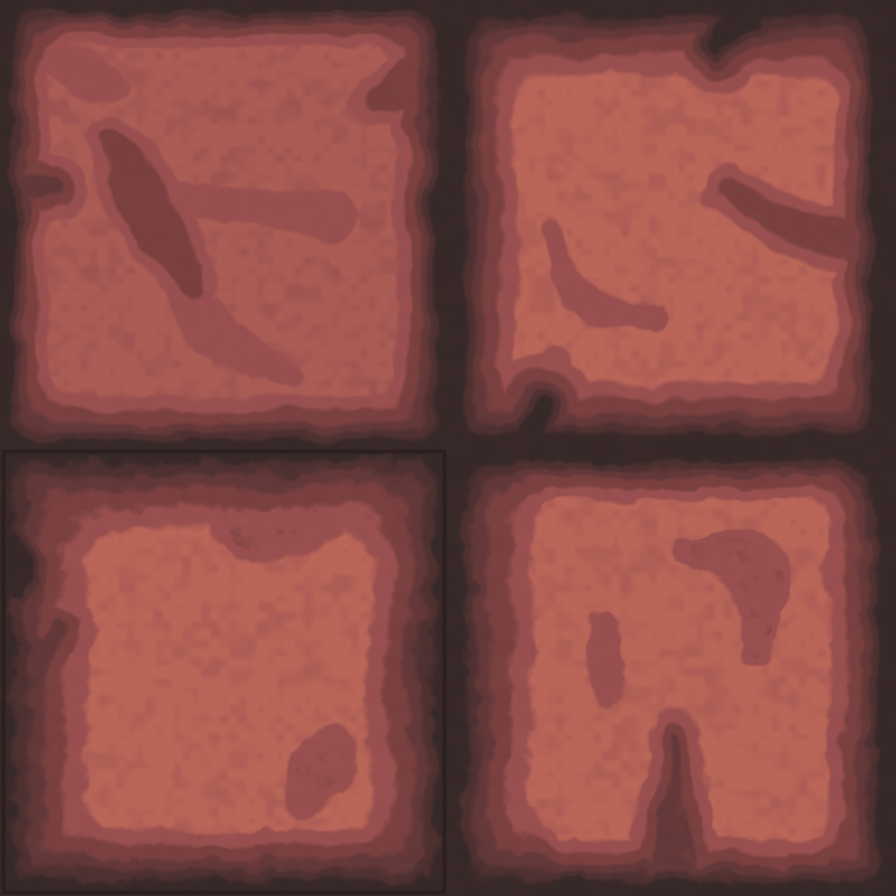
Write a WebGL 2 fragment shader that draws this texture.

```glsl
#version 300 es
precision highp float;
// Two by two worn red clay tiles set in dark joints. Each tile is a height
// between an outer and an inner box, lowered by tapered scratches and chips,
// then coloured through soft steps. All noise wraps at the canvas edges.

uniform vec2 u_resolution;
out vec4 fragColor;

const vec3 JOINT = vec3(0.22, 0.16, 0.16);
const vec3 RIM   = vec3(0.31, 0.19, 0.19);
const vec3 EDGE  = vec3(0.39, 0.22, 0.22);
const vec3 BEVEL = vec3(0.48, 0.25, 0.25);
const vec3 CLAY  = vec3(0.60, 0.31, 0.31);
const vec3 FACE  = vec3(0.73, 0.40, 0.345);

float hash(vec2 c) {
  return fract(sin(dot(c, vec2(127.1, 311.7))) * 43758.5);
}

// Value noise over the unit square, repeating after "period" cells.
float noise(vec2 p, float period, float seed) {
  vec2 g = p * period, c = floor(g), f = fract(g);
  f = f * f * (3.0 - 2.0 * f);
  vec2 c0 = mod(c, period) + seed, c1 = mod(c + 1.0, period) + seed;
  return mix(mix(hash(c0), hash(vec2(c1.x, c0.y)), f.x),
             mix(hash(vec2(c0.x, c1.y)), hash(c1), f.x), f.y);
}

float fbm(vec2 p, float period, float seed) {
  float sum = 0.0, gain = 0.5;
  for (int i = 0; i < 3; i++) {
    sum += gain * (noise(p, period, seed) - 0.5);
    period *= 2.0;
    gain *= 0.5;
  }
  return sum;
}

// Rounded box; "b" holds left, bottom, right, top.
float box(vec2 p, vec4 b, float r) {
  vec2 d = abs(p - 0.5 * (b.xy + b.zw)) - 0.5 * (b.zw - b.xy) + r;
  return length(max(d, 0.0)) + min(max(d.x, d.y), 0.0) - r;
}

// Zero at the outer box, one at the inner box.
float slab(vec2 p, vec4 outer, vec4 inner) {
  float o = box(p, outer, 0.06), i = box(p, inner, 0.06);
  return o / min(o - i, -0.01);
}

// Cuts a stroke from a to b down to "level".
// "shape" holds the radius at start, middle and end, then the bend.
float cut(float h, vec2 p, vec2 a, vec2 b, vec4 shape, float level) {
  vec2 d = b - a;
  float t = clamp(dot(p - a, d) / dot(d, d), 0.0, 1.0);
  float belly = 4.0 * t * (1.0 - t);
  vec2 centre = a + d * t + vec2(-d.y, d.x) * shape.w * belly;
  float radius = mix(shape.x, shape.z, t)
               + belly * (shape.y - 0.5 * (shape.x + shape.z));
  return min(h, level + 10.0 * max(length(p - centre) - radius, 0.0));
}

// Height of one tile with its own margins and damage.
float tileHeight(vec2 q, vec2 cell) {
  float h;
  if (cell.y > 0.5 && cell.x < 0.5) {
    h = slab(q, vec4(0.03, 0.02, 0.97, 0.975), vec4(0.12, 0.125, 0.87, 0.895));
    h = cut(h, q, vec2(0.25, 0.69), vec2(0.42, 0.37), vec4(0.005, 0.045, 0.015, 0.0), 0.45);
    h = cut(h, q, vec2(0.36, 0.56), vec2(0.74, 0.51), vec4(0.03, 0.02, 0.035, 0.0), 0.72);
    h = cut(h, q, vec2(0.38, 0.38), vec2(0.66, 0.16), vec4(0.03, 0.04, 0.005, -0.1), 0.74);
    h = cut(h, q, vec2(0.14, 0.86), vec2(0.25, 0.80), vec4(0.03, 0.04, 0.02, 0.0), 0.83);
    h = cut(h, q, vec2(0.93, 0.82), vec2(0.84, 0.78), vec4(0.04, 0.025, 0.01, 0.0), 0.4);
    h = cut(h, q, vec2(0.07, 0.575), vec2(0.12, 0.575), vec4(0.02, 0.015, 0.005, 0.0), 0.25);
  } else if (cell.y > 0.5) {
    h = slab(q, vec4(0.04, 0.03, 0.94, 0.96), vec4(0.16, 0.155, 0.855, 0.825));
    h = cut(h, q, vec2(0.66, 0.97), vec2(0.60, 0.89), vec4(0.03, 0.015, 0.003, 0.0), -0.1);
    h = cut(h, q, vec2(0.63, 0.58), vec2(0.90, 0.47), vec4(0.002, 0.015, 0.03, -0.08), 0.4);
    h = cut(h, q, vec2(0.23, 0.49), vec2(0.47, 0.30), vec4(0.003, 0.014, 0.003, -0.23), 0.7);
    h = cut(h, q, vec2(0.24, 0.20), vec2(0.24, 0.13), vec4(0.005, 0.015, 0.02, 0.0), 0.7);
    h = cut(h, q, vec2(0.21, 0.10), vec2(0.19, 0.03), vec4(0.008, 0.015, 0.02, 0.0), -0.1);
  } else if (cell.x < 0.5) {
    h = slab(q, vec4(0.03, 0.035, 0.965, 0.97), vec4(0.21, 0.155, 0.815, 0.80));
    h = cut(h, q, vec2(0.75, 0.33), vec2(0.69, 0.23), vec4(0.03, 0.045, 0.03, 0.0), 0.68);
    h = cut(h, q, vec2(0.02, 0.44), vec2(0.14, 0.60), vec4(0.04, 0.015, 0.003, 0.0), 0.2);
    h = cut(h, q, vec2(0.03, 0.78), vec2(0.04, 0.68), vec4(0.01, 0.03, 0.01, 0.0), -0.1);
    h = cut(h, q, vec2(0.50, 0.83), vec2(0.72, 0.83), vec4(0.02, 0.05, 0.02, 0.0), 0.66);
  } else {
    h = slab(q, vec4(0.04, 0.035, 0.955, 0.963), vec4(0.20, 0.14, 0.84, 0.88));
    h = cut(h, q, vec2(0.53, 0.77), vec2(0.69, 0.55), vec4(0.005, 0.055, 0.01, 0.4), 0.68);
    h = cut(h, q, vec2(0.35, 0.60), vec2(0.35, 0.46), vec4(0.01, 0.022, 0.01, 0.0), 0.7);
    h = cut(h, q, vec2(0.51, 0.35), vec2(0.50, 0.06), vec4(0.003, 0.015, 0.04, 0.0), 0.28);
  }
  return h;
}

vec3 layer(vec3 below, vec3 above, float h, float start) {
  return mix(below, above, smoothstep(start - 0.06, start + 0.06, h));
}

void main() {
  vec2 p = gl_FragCoord.xy / u_resolution;
  vec2 cell = min(floor(p * 2.0), 1.0);
  vec2 q = p * 2.0 - cell;

  // Ragged outlines; the lower row is rougher.
  vec2 warp = vec2(fbm(p, 22.0, 3.0), fbm(p, 22.0, 41.0));
  float h = tileHeight(q + 0.05 * warp, cell);
  h += (cell.y < 0.5 ? 0.22 : 0.1) * fbm(p, 64.0, 17.0);

  // Fine mottling of the face; the upper left tile is redder.
  float grain = noise(p, 96.0, 7.0) * 0.65 + noise(p, 40.0, 23.0) * 0.35;
  float redness = cell.y > 0.5 && cell.x < 0.5 ? 0.42 : 0.0;
  vec3 face = mix(FACE, CLAY, redness + 0.5 * smoothstep(0.35, 0.95, grain));

  vec3 color = layer(JOINT, RIM, h, 0.0);
  color = layer(color, EDGE, h, 0.16);
  color = layer(color, BEVEL, h, 0.34);
  color = layer(color, CLAY, h, 0.62);
  color = layer(color, face, h, 0.92);
  color *= 0.98 + 0.04 * grain;

  // Thin dark groove framing the lower left tile.
  vec2 reach = abs(q - 0.5);
  float groove = smoothstep(0.007, 0.001, abs(max(reach.x, reach.y) - 0.492));
  color *= 1.0 - 0.25 * groove * (1.0 - cell.x) * (1.0 - cell.y);
  fragColor = vec4(color, 1.0);
}
```
